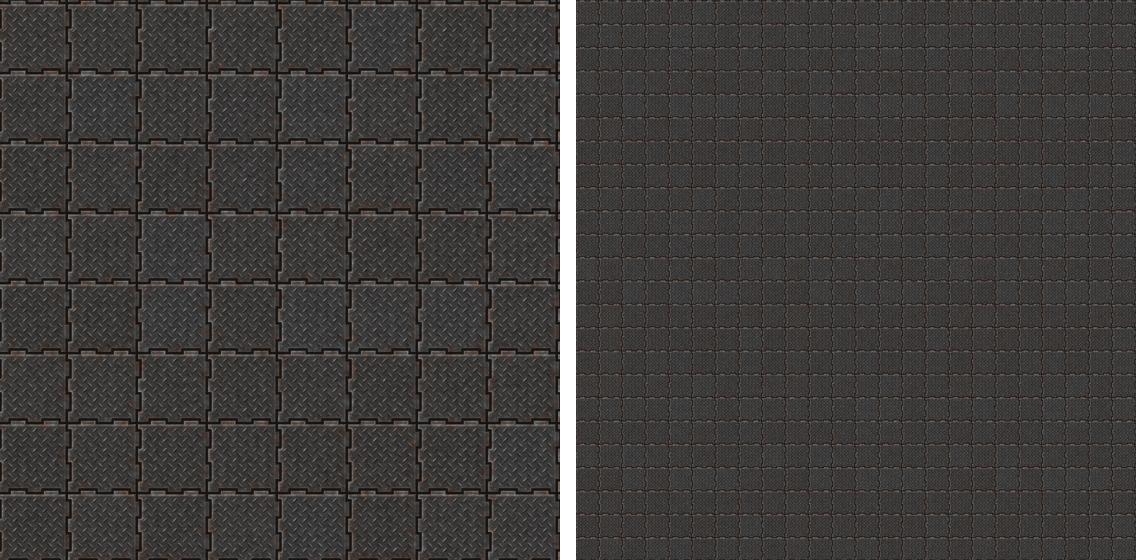
Left: one tile. Right: repeated 3 by 3.
Reproduce this texture procedurally as a Shadertoy shader.

```glsl
// Worn steel floor of square tread plates joined by interlocking tabbed seams.
// Seams are unions of a half plane and boxes; raised lenses form the tread.
// Wrapping gradient noise adds grime, rust and bluish bare metal at the rims.

#define TILES 8.0          // plates across and down
#define TREAD 7.0          // diagonal tread cells per plate side
#define SEAM_HALF 0.0155   // half width of the dark gap, in plates
#define TAB_DEPTH 0.052    // how far the tabs reach
#define RIM_WIDTH 0.056    // flat border beside the gap
#define RUST_AMOUNT 0.60
#define GRIME 0.10
#define STEEL vec3(0.222, 0.213, 0.206)
#define BLUE_STEEL vec3(0.228, 0.230, 0.236)
#define RIM_COLOR vec3(0.335, 0.308, 0.290)
#define RUST_COLOR vec3(0.310, 0.190, 0.135)
#define GAP_COLOR vec3(0.080, 0.075, 0.070)

vec2 hash2(vec2 p) {
    vec3 q = fract(p.xyx * vec3(0.1031, 0.1030, 0.0973));
    q += dot(q, q.yzx + 33.33);
    return fract((q.xx + q.yz) * q.zy);
}

// Gradient at a lattice point, repeated after a whole number of cells
vec2 gradient(vec2 cell, vec2 period) {
    float a = 6.2832 * hash2(mod(cell, period) + period * 0.37).x;
    return vec2(cos(a), sin(a));
}

float gradientNoise(vec2 uv, vec2 period) {
    vec2 p = uv * period, i = floor(p), f = p - i;
    vec2 u = f * f * f * (f * (f * 6.0 - 15.0) + 10.0);
    vec2 e = vec2(1.0, 0.0);
    float a = dot(gradient(i, period), f);
    float b = dot(gradient(i + e.xy, period), f - e.xy);
    float c = dot(gradient(i + e.yx, period), f - e.yx);
    float d = dot(gradient(i + e.xx, period), f - e.xx);
    return mix(mix(a, b, u.x), mix(c, d, u.x), u.y);
}

float fbm(vec2 uv, float period) {
    float sum = 0.0, gain = 0.6;
    for (int k = 0; k < 4; k++) {
        sum += gain * gradientNoise(uv, vec2(period));
        period *= 2.0;
        gain *= 0.6;
    }
    return sum;
}

float boxDistance(vec2 p, vec2 halfSize) {
    vec2 d = abs(p) - halfSize;
    return length(max(d, 0.0)) + min(max(d.x, d.y), 0.0);
}

// Signed distance to a tabbed seam: x runs across it, y along it
float seamDistance(vec2 p) {
    vec2 q = vec2(fract(p.x + 0.5) - 0.5 + 0.045, fract(p.y));
    float d = q.x;
    for (int k = 0; k < 2; k++) {
        float center = 0.26 + 0.47 * float(k);
        d = min(d, boxDistance(q - vec2(0.0, center), vec2(TAB_DEPTH, 0.122)));
    }
    return d;
}

// Highlight (x) and shadow (y) of lenses on a lattice turned by 45 degrees
vec2 treadRelief(vec2 p, float aa) {
    vec2 r = vec2(p.x + p.y, p.x - p.y);
    vec2 cell = floor(r), c = fract(r) - 0.5;
    float flip = mod(cell.x + cell.y, 2.0);
    float along = flip > 0.5 ? c.y : c.x;
    float across = flip > 0.5 ? -c.x : c.y;
    float halfWidth = 0.105 * (1.0 - along * along / 0.21);
    float lit = 1.0 - smoothstep(-aa, aa, abs(across + 0.05) - halfWidth);
    float dark = 1.0 - smoothstep(-aa, aa, abs(across - 0.14) - halfWidth);
    return vec2(lit * (1.0 - 0.25 * flip), dark * (1.0 - lit));
}

void mainImage(out vec4 fragColor, in vec2 fragCoord) {
    vec2 uv = fragCoord / iResolution.xy;
    vec2 p = uv * TILES;
    float aa = 0.7 * TILES / min(iResolution.x, iResolution.y);

    // Seams and the flat rim around each plate
    float across = seamDistance(p), down = seamDistance(p.yx);
    float edge = min(abs(across), abs(down));
    float rim = 1.0 - smoothstep(RIM_WIDTH - aa, RIM_WIDTH + aa, edge);
    float gap = 1.0 - smoothstep(SEAM_HALF - aa, SEAM_HALF + aa, edge);
    bool facesLight = abs(across) < abs(down) ? across > 0.0 : down < 0.0;

    // Wear at several scales
    float blotch = fbm(uv, 24.0);
    float grain = fbm(uv + 0.37, 96.0);
    float patches = fbm(uv + 0.61, 40.0);
    float streak = gradientNoise(uv, vec2(64.0, 220.0));

    // Plate tint, varied from plate to plate
    vec2 tint = hash2(mod(floor(p + 0.02), TILES) + 7.0);
    vec3 color = mix(STEEL, BLUE_STEEL, 0.6 * tint.x * tint.x);
    color *= 0.98 + 0.05 * tint.y;
    color += GRIME * (0.25 * blotch + 0.6 * grain + 0.25 * streak);

    // Raised tread
    vec2 relief = treadRelief(p * TREAD, aa * TREAD * 1.414) * (1.0 - rim);
    color += vec3(0.22, 0.22, 0.218) * relief.x * (0.85 + 0.9 * grain);
    color *= 1.0 - 0.38 * relief.y;

    // Worn rim, rust creeping inward, patches of cool bare metal
    float rimShade = facesLight ? 0.55 : 0.15;
    color = mix(color, RIM_COLOR * (1.0 + 0.6 * grain), rim * rimShade);
    float nearEdge = exp(-22.0 * max(edge - 0.03, 0.0));
    float rust = smoothstep(-0.02, 0.28, patches + 0.4 * grain) * nearEdge;
    color = mix(color, RUST_COLOR * (0.9 + 0.8 * grain), RUST_AMOUNT * rust);
    float bare = smoothstep(0.08, 0.35, -patches) * nearEdge;
    color += vec3(0.03, 0.042, 0.052) * bare;

    // Bevel highlight, soft shade on the far side, then the dark gap
    float bevel = 1.0 - smoothstep(0.0, 0.010 + aa, abs(edge - SEAM_HALF - 0.014));
    color += bevel * (facesLight ? 0.13 : 0.07) * (1.0 + grain);
    if (!facesLight) color *= 1.0 - 0.22 * exp(-45.0 * max(edge - SEAM_HALF, 0.0));
    color = mix(color, GAP_COLOR, gap);
    fragColor = vec4(clamp(color, 0.0, 1.0), 1.0);
}
```
